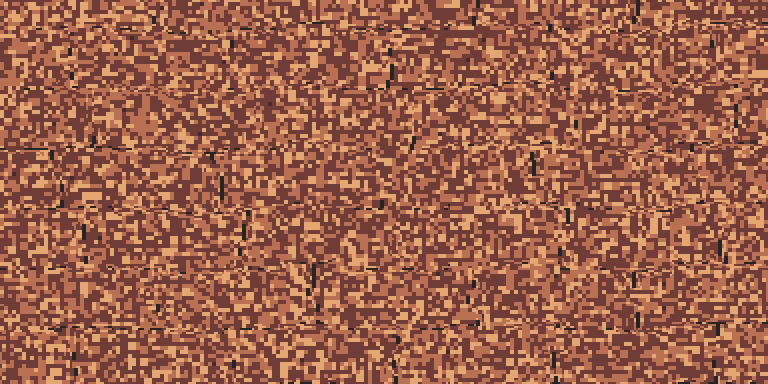
Write a WebGL 1 fragment shader that draws this texture.

```glsl
precision highp float;
uniform vec2 u_resolution;

#define ROWS 96.0
#define PATCH_SIZE vec2(40.0, 15.0)
#define PITCH 3.0
#define WIDE_SHARE 0.68
#define TALL_SHARE 0.62
#define GAP_LIGHT 0.09
#define GAP_MID 0.26
#define SEAM_LIGHT 0.25
#define SEAM_MID 0.36
#define CRACK_UPRIGHT 0.30
#define CRACK_FLAT 0.20
#define SAMPLES 4

const vec3 MAROON = vec3(0.44, 0.235, 0.22);
const vec3 CLAY = vec3(0.73, 0.445, 0.325);
const vec3 SAND = vec3(0.90, 0.655, 0.445);
const vec3 SOOT = vec3(0.15, 0.14, 0.145);

float hash(vec2 p) {
  vec3 q = fract(p.xyx * 0.1031);
  q += dot(q, q.yzx + 33.33);
  return fract((q.x + q.y) * q.z);
}

// Choose one of the three earth tones from a random value
vec3 tone(float pick, float light, float mid) {
  if (pick < light) return SAND;
  return pick < light + mid ? CLAY : MAROON;
}

// Loose single grains, some of them two cells long
vec3 grains(vec2 cell, float light, float mid) {
  float stretch = 1.0 + step(0.7, hash(vec2(cell.y, floor(cell.x / 8.0)) + 91.0));
  vec2 grain = vec2(floor(cell.x / stretch), cell.y);
  float pick = hash(grain + 7.0);
  return pick > 0.997 ? mix(SOOT, MAROON, 0.35) : tone(pick, light, mid);
}

// Blocks on a loose lattice, with grains in the gaps
vec3 blocks(vec2 cell) {
  vec2 site = floor(cell / PITCH);
  vec2 local = cell - site * PITCH;
  vec2 size = 1.0 + vec2(step(hash(site + 13.0), WIDE_SHARE),
                         step(hash(site + 29.0), TALL_SHARE));
  vec2 start = floor(vec2(hash(site + 41.0), hash(site + 57.0)) * 1.5);
  vec2 inside = step(start, local) * step(local, start + size - 1.0);
  if (inside.x * inside.y < 0.5) return grains(cell, GAP_LIGHT, GAP_MID);
  // A few blocks have a chipped cell
  float chip = step(0.88, hash(cell + 73.0));
  return mix(tone(hash(site + 3.0), 0.50, 0.35), CLAY, chip);
}

vec3 surface(vec2 p) {
  // Staggered patches whose borders wander in half cells
  vec2 wander = floor(6.0 * vec2(hash(vec2(floor(p.y / 4.0), 5.0)),
                                 hash(vec2(floor(p.x / 14.0), 9.0)))) * 0.5;
  vec2 q = p + wander;
  float course = floor(q.y / PATCH_SIZE.y);
  q.x += floor(hash(vec2(course, 19.0)) * PATCH_SIZE.x);
  vec2 id = floor(q / PATCH_SIZE);
  vec2 local = q - id * PATCH_SIZE;
  vec2 border = min(local, PATCH_SIZE - local);

  // Each patch shifts its own lattice
  vec2 shift = floor(80.0 * vec2(hash(id + 23.0), hash(id + 67.0))) * 0.5;
  vec2 cell = floor(p + shift + (id + 2.0) * 50.0);
  bool seam = border.x < 2.0 || border.y < 1.0;
  vec3 color = seam ? grains(cell, SEAM_LIGHT, SEAM_MID) : blocks(cell);

  // Short dark cracks along the seams
  float upright = step(local.x, 1.0)
    * step(hash(vec2(floor(p.y / 2.0), id.x + 31.0 * id.y + 150.0)), CRACK_UPRIGHT);
  float flatCrack = step(local.y, 0.5)
    * step(hash(vec2(floor(p.x / 1.5), course + 210.0)), CRACK_FLAT);
  return mix(color, SOOT, max(upright, flatCrack));
}

void main() {
  // Average over the pixel area for smooth edges
  vec3 sum = vec3(0.0);
  for (int j = 0; j < SAMPLES; j++) {
    for (int i = 0; i < SAMPLES; i++) {
      vec2 offset = (vec2(float(i), float(j)) + 0.5) / float(SAMPLES) - 0.5;
      sum += surface((gl_FragCoord.xy + offset) / u_resolution.y * ROWS);
    }
  }
  gl_FragColor = vec4(sum / float(SAMPLES * SAMPLES), 1.0);
}
```
